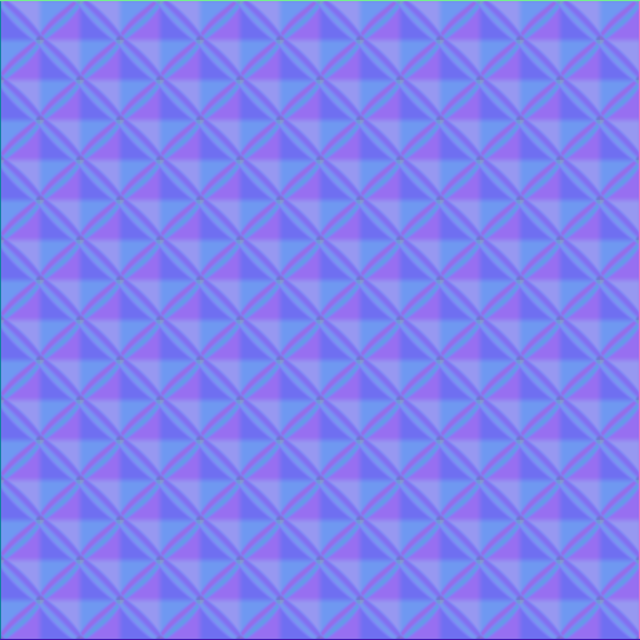
Reproduce this texture map procedurally as a WebGL 2 fragment shader.

```glsl
#version 300 es
precision highp float;

#define REPEATS 8.0
#define PAD_TILT vec2(0.078, 0.080)
#define PAD_SOFTNESS 0.055
#define FALLING_WIDTH vec2(0.056, 0.082)
#define RISING_WIDTH vec2(0.046, 0.082)
#define FALLING_TILT vec2(-0.025, 0.080)
#define RISING_TILT vec2(0.095, 0.090)
#define SEAM_WOBBLE 0.007
#define KNOT_SIZE 0.054
#define RIM_WIDTH 0.0028

uniform vec2 u_resolution;
out vec4 fragColor;

const float PI = 3.14159;
const vec3 PAD_COLOR = vec3(0.515, 0.515, 0.945);
const vec3 SEAM_COLOR = vec3(0.49, 0.515, 0.965);
const vec3 KNOT_COLOR = vec3(0.47, 0.53, 0.80);
const vec3 RIM_TOP = vec3(0.45, 0.95, 0.55);
const vec3 RIM_BOTTOM = vec3(0.25, 0.08, 0.68);
const vec3 RIM_LEFT = vec3(0.05, 0.50, 0.62);
const vec3 RIM_RIGHT = vec3(0.95, 0.45, 0.75);

vec2 softSign(vec2 v, float softness) {
    return smoothstep(-softness, softness, v) * 2.0 - 1.0;
}

// Half width of a seam, from its knots (x) to its middle (y)
float seamWidth(vec2 width, float along) {
    return mix(width.x, width.y, abs(sin(PI * along)));
}

// Slope across a seam: opposite signs on its two faces, level at its edges
float seamProfile(float across) {
    return sin(PI * clamp(across, -1.0, 1.0));
}

// Wide fade, so that a level margin is left beside each pad
float seamMask(float across) {
    return 1.0 - smoothstep(0.8, 1.4, abs(across));
}

// Thin line at one side of the canvas
float rim(float distanceToSide) {
    return 1.0 - smoothstep(0.4 * RIM_WIDTH, RIM_WIDTH, distanceToSide);
}

void main() {
    vec2 uv = gl_FragCoord.xy / u_resolution;
    vec2 p = uv * REPEATS;

    // Diagonal lattice: knots lie on whole numbers
    vec2 diagonal = vec2(p.x + p.y, p.x - p.y);
    vec2 cell = fract(diagonal) - 0.5;
    vec2 fromKnot = fract(diagonal + 0.5) - 0.5;

    // Four-sided pads
    vec2 pad = 0.5 * vec2(cell.x + cell.y, cell.x - cell.y);
    vec3 color = PAD_COLOR;
    color.rg -= PAD_TILT * softSign(pad, PAD_SOFTNESS);

    // Rising seams, with a slightly twisted ridge
    float twist = SEAM_WOBBLE * sin(2.0 * PI * diagonal.x);
    float rising = (fromKnot.y * 0.7071 + twist) / seamWidth(RISING_WIDTH, diagonal.x);
    float risingSlope = seamProfile(rising);
    vec3 risingColor = SEAM_COLOR;
    risingColor.rg += vec2(-1.0, 1.0) * RISING_TILT * risingSlope;
    risingColor.b -= 0.06 * abs(risingSlope);
    color = mix(color, risingColor, seamMask(rising));

    // Falling seams pass over the rising ones
    float falling = fromKnot.x * 0.7071 / seamWidth(FALLING_WIDTH, diagonal.y);
    float fallingSlope = seamProfile(falling);
    vec3 fallingColor = SEAM_COLOR;
    fallingColor.rg -= FALLING_TILT * fallingSlope;
    fallingColor.b -= 0.03 * abs(fallingSlope);
    color = mix(color, fallingColor, seamMask(falling));

    // Small faceted knots at the crossings
    vec2 knot = 0.5 * vec2(fromKnot.x + fromKnot.y, fromKnot.x - fromKnot.y);
    vec3 knotColor = KNOT_COLOR;
    knotColor.rg += vec2(0.05, -0.08) * softSign(knot, 0.012);
    float knotMask = 1.0 - smoothstep(0.5, 1.3, length(knot) / KNOT_SIZE);
    color = mix(color, knotColor, 0.85 * knotMask);

    // Steep rims around the canvas
    color = mix(color, RIM_LEFT, rim(uv.x));
    color = mix(color, RIM_RIGHT, rim(1.0 - uv.x));
    color = mix(color, RIM_BOTTOM, rim(uv.y));
    color = mix(color, RIM_TOP, rim(1.0 - uv.y));

    fragColor = vec4(color, 1.0);
}
```
